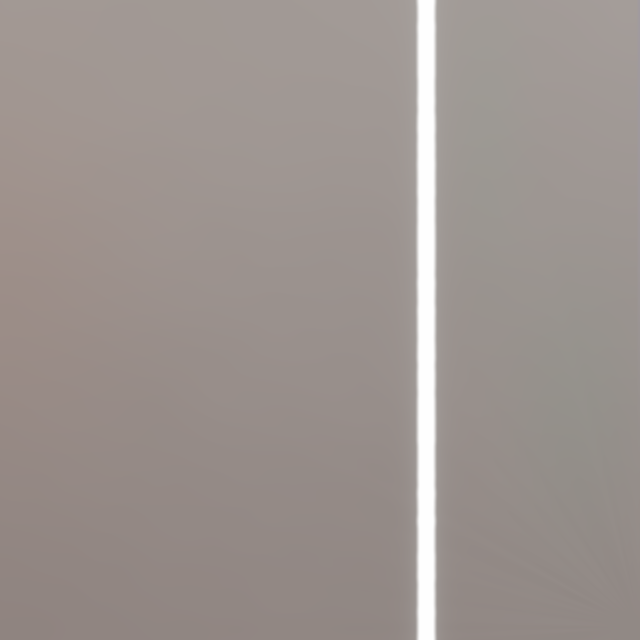
Reproduce this background procedurally as a WebGL 1 fragment shader.

```glsl
precision highp float;
// A softly lit taupe wall crossed by one bright vertical strip of light.
// The wall blends four corner colours with broad tints and faint mottling;
// the strip is a distance to a line, shaped into a core, a rim and a halo.

uniform vec2 u_resolution;

const vec3 TOP_LEFT = vec3(0.632, 0.598, 0.580);
const vec3 TOP_RIGHT = vec3(0.640, 0.612, 0.598);
const vec3 BOTTOM_LEFT = vec3(0.564, 0.520, 0.505);
const vec3 BOTTOM_RIGHT = vec3(0.572, 0.538, 0.524);
const vec3 WARM_TINT = vec3(0.014, -0.004, -0.010);
const vec3 GREEN_TINT = vec3(-0.014, 0.006, -0.002);
const vec3 HALO_COLOR = vec3(0.68, 0.68, 0.67);
const vec3 LIGHT_COLOR = vec3(0.995);
const vec3 BORDER_COLOR = vec3(0.62, 0.60, 0.64);
const float STRIP_X = 0.6662;

float hash(vec2 p) {
  return fract(sin(dot(p, vec2(127.1, 311.7))) * 43758.5453);
}

float valueNoise(vec2 p) {
  vec2 cell = floor(p);
  vec2 f = fract(p);
  f = f * f * (3.0 - 2.0 * f);
  float low = mix(hash(cell), hash(cell + vec2(1.0, 0.0)), f.x);
  float high = mix(hash(cell + vec2(0.0, 1.0)), hash(cell + vec2(1.0)), f.x);
  return mix(low, high, f.y);
}

float layeredNoise(vec2 p) {
  float sum = 0.0;
  float weight = 0.5;
  for (int i = 0; i < 3; i++) {
    sum += weight * valueNoise(p);
    p = p * 2.1 + 7.3;
    weight *= 0.5;
  }
  return sum;
}

// Soft elliptical spot, 1 at its centre.
float spot(vec2 p, vec2 center, vec2 radius) {
  vec2 d = (p - center) / radius;
  return exp(-dot(d, d));
}

vec3 wallColor(vec2 uv) {
  float height = mix(uv.y, smoothstep(0.0, 1.0, uv.y), 0.5);
  vec3 bottom = mix(BOTTOM_LEFT, BOTTOM_RIGHT, uv.x);
  vec3 top = mix(TOP_LEFT, TOP_RIGHT, uv.x);
  vec3 color = mix(bottom, top, height);
  color += WARM_TINT * spot(uv, vec2(0.0, 0.58), vec2(0.22, 0.32));
  color += GREEN_TINT * spot(uv, vec2(0.90, 0.38), vec2(0.10, 0.22));
  color += GREEN_TINT * 0.8 * spot(uv, vec2(0.76, 0.78), vec2(0.06, 0.25));
  return color + 0.012 * (layeredNoise(uv * 5.0) - 0.44);
}

// Faint rays that fan out from a corner.
float cornerRays(vec2 uv, vec2 corner) {
  vec2 d = uv - corner;
  float angle = atan(d.y, -d.x);
  float ray = valueNoise(vec2(angle * 22.0, 3.0)) - 0.5;
  return ray * smoothstep(0.02, 0.12, length(d)) * exp(-3.5 * length(d));
}

vec3 addStrip(vec3 color, vec2 uv, float pixel) {
  float dist = abs(uv.x - STRIP_X);
  float ripple = 0.0008 * (valueNoise(vec2(uv.y * 70.0, 1.0)) - 0.5);
  float halo = exp(-max(dist - 0.013, 0.0) / 0.013);
  float rim = 1.0 - smoothstep(0.0095, 0.0175 + pixel * 0.5, dist + ripple);
  color = mix(color, HALO_COLOR, 0.42 * halo);
  return mix(color, LIGHT_COLOR, rim);
}

void main() {
  vec2 uv = gl_FragCoord.xy / u_resolution;
  float pixel = 1.0 / u_resolution.x;

  // Wall and its corner detail
  vec3 color = wallColor(uv);
  color += 0.016 * cornerRays(uv, vec2(1.0, 0.02));

  // Thin cool border at the right, fading downwards
  float border = smoothstep(0.994, 0.999, uv.x) * smoothstep(0.2, 0.9, uv.y);
  color = mix(color, BORDER_COLOR, 0.6 * border);

  gl_FragColor = vec4(addStrip(color, uv, pixel), 1.0);
}
```
